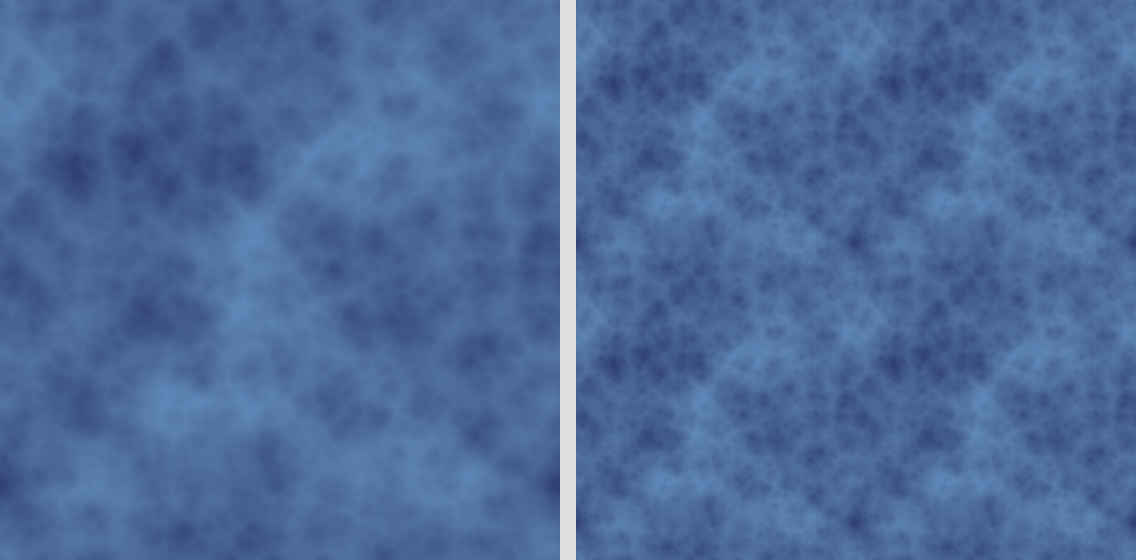
Left: one tile. Right: repeated 2 by 2.
Give the GLSL for this texture, as a WebGL 1 fragment shader.

```glsl
precision highp float;
// Soft, cloudy blue mottling: dark rounded blots on a broad light haze.
// Wrapping value noise gives the haze, octaves of soft cellular noise the blots;
// each layer has a whole number of cells, so the square tiles seamlessly.

uniform vec2 u_resolution;

const vec3 DEEP_BLUE = vec3(0.190, 0.255, 0.460);
const vec3 HAZE_BLUE = vec3(0.372, 0.530, 0.715);
const float MID_TONE = 0.565;     // average position on the colour ramp
const float HAZE_CELLS = 7.0;     // cells of the broad haze across the tile
const float HAZE_CONTRAST = 0.66;
const float BLOT_CELLS = 12.0;    // cells of the largest blots across the tile
const float BLOT_CONTRAST = 0.42;
const float BLOT_GAIN = 0.48;     // strength of each blot octave against the last
const int BLOT_OCTAVES = 3;
const float BLOT_FALLOFF = 4.0;   // higher makes smaller blots
const float BLOT_MEAN = 0.34;     // average darkness of a blot layer
const float FAINTEST_BLOT = 0.3;
const vec2 LAYER_SHIFT = vec2(0.37, 0.61); // keeps the layer grids apart

vec3 hash3(vec2 cell, float seed) {
  vec3 q = fract(vec3(cell.xyx + seed * 17.0) * vec3(0.1031, 0.1030, 0.0973));
  q += dot(q, q.yxz + 33.33);
  return fract((q.xxy + q.yzz) * q.zyx);
}

// Smooth value noise that repeats after the given number of cells.
float haze(vec2 p, float cells, float seed) {
  vec2 low = mod(floor(p), cells);
  vec2 high = mod(low + 1.0, cells);
  vec2 blend = smoothstep(0.0, 1.0, fract(p));
  float bottom = mix(hash3(low, seed).x, hash3(vec2(high.x, low.y), seed).x, blend.x);
  float top = mix(hash3(vec2(low.x, high.y), seed).x, hash3(high, seed).x, blend.x);
  return mix(bottom, top, blend.y);
}

// Cellular noise: one soft round blot per cell, the darkest one shows.
float blots(vec2 p, float cells, float seed) {
  vec2 home = floor(p);
  float darkest = 0.0;
  for (int y = -1; y <= 1; y++) {
    for (int x = -1; x <= 1; x++) {
      vec2 cell = home + vec2(float(x), float(y));
      vec3 random = hash3(mod(cell, cells), seed);
      vec2 offset = cell + random.xy - p;
      float strength = mix(FAINTEST_BLOT, 1.0, random.z);
      darkest = max(darkest, strength * exp(-BLOT_FALLOFF * dot(offset, offset)));
    }
  }
  return darkest;
}

void main() {
  vec2 uv = gl_FragCoord.xy / u_resolution;
  float tone = MID_TONE + HAZE_CONTRAST * (haze(uv * HAZE_CELLS, HAZE_CELLS, 1.0) - 0.5);

  float cells = BLOT_CELLS;
  float contrast = BLOT_CONTRAST;
  for (int i = 0; i < BLOT_OCTAVES; i++) {
    float layer = float(i) + 1.0;
    vec2 p = uv * cells + LAYER_SHIFT * layer;
    tone -= contrast * (blots(p, cells, layer + 1.0) - BLOT_MEAN);
    cells *= 2.0;
    contrast *= BLOT_GAIN;
  }
  gl_FragColor = vec4(mix(DEEP_BLUE, HAZE_BLUE, clamp(tone, 0.0, 1.0)), 1.0);
}
```
